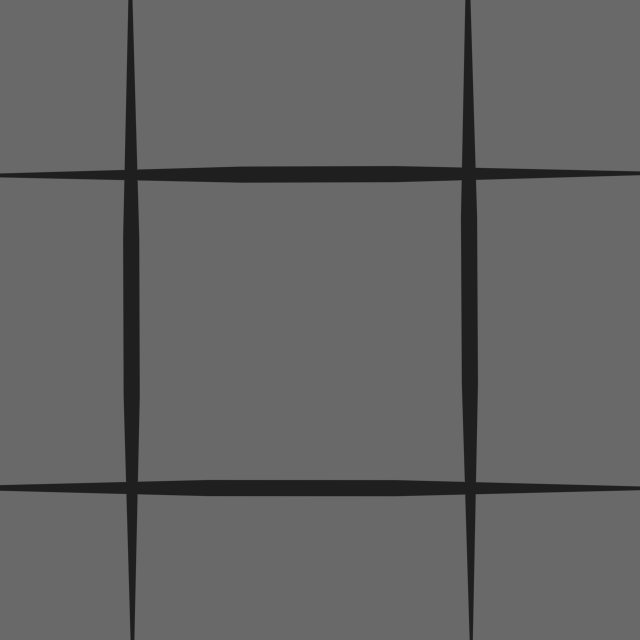
Write a WebGL 2 fragment shader that draws this pattern.

```glsl
#version 300 es
precision highp float;
// Two upright and two level dark strokes cross on a flat grey ground.
// Each stroke leans slightly, keeps full width along its middle and
// tapers in straight lines toward both ends.

uniform vec2 u_resolution;
out vec4 fragColor;

// Signed distance to a stroke: ends holds its offset at the start and the end,
// fullSpan the part of its length that keeps full width.
float taperedStroke(float along, float across, vec2 ends, vec2 fullSpan) {
    float center = mix(ends.x, ends.y, along);
    float beyond = max(max(fullSpan.x - along, along - fullSpan.y), 0.0);
    float halfWidth = 0.0126 - 0.0253 * beyond;
    return abs(across - center) - halfWidth;
}

void main() {
    vec2 uv = gl_FragCoord.xy / u_resolution;
    float pixel = 1.0 / min(u_resolution.x, u_resolution.y);

    // Upright strokes, left and right
    float d = taperedStroke(uv.y, uv.x, vec2(0.2070, 0.2038), vec2(0.381, 0.629));
    d = min(d, taperedStroke(uv.y, uv.x, vec2(0.7363, 0.7311), vec2(0.401, 0.661)));

    // Level strokes, lower and upper
    d = min(d, taperedStroke(uv.x, uv.y, vec2(0.2376, 0.2370), vec2(0.325, 0.618)));
    d = min(d, taperedStroke(uv.x, uv.y, vec2(0.7259, 0.7292), vec2(0.378, 0.618)));

    vec3 ground = vec3(0.41);
    vec3 ink = vec3(0.12);
    float coverage = 1.0 - smoothstep(-0.75 * pixel, 0.75 * pixel, d);
    fragColor = vec4(mix(ground, ink, coverage), 1.0);
}
```
